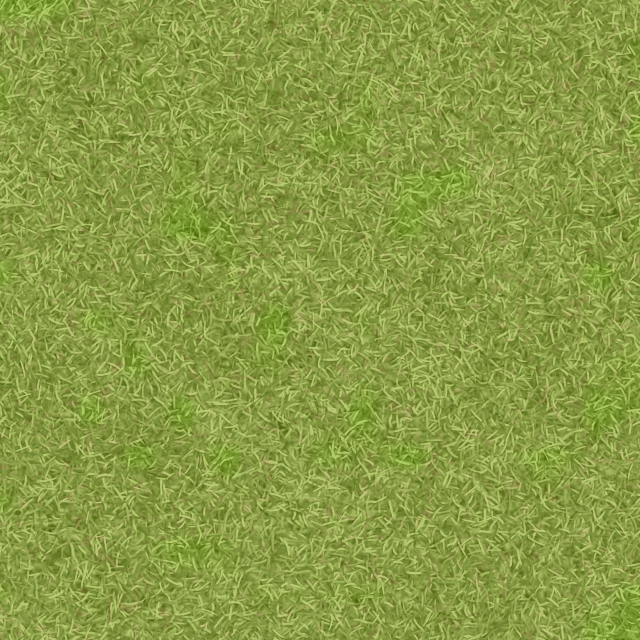
Write a three.js fragment shader that draws this texture.

```glsl
varying vec2 vUv;

const vec3 DEEP_GREEN = vec3(0.355, 0.43, 0.10);
const vec3 PALE_GREEN = vec3(0.68, 0.755, 0.405);
const vec3 FRESH_TINT = vec3(-0.04, 0.01, -0.06);
const vec3 DRY_TINT = vec3(0.035, -0.02, 0.03);
const int LAYERS = 8;
const float BLADE_CELLS = 46.0;
const float MEAN_TONE = 0.57;
const float CONTRAST = 1.6;

float hash(vec2 p) {
  vec3 q = fract(vec3(p.xyx) * 0.1031);
  q += dot(q, q.yzx + 33.33);
  return fract((q.x + q.y) * q.z);
}

float noise(vec2 p) {
  vec2 i = floor(p);
  vec2 f = fract(p);
  f = f * f * (3.0 - 2.0 * f);
  float low = mix(hash(i), hash(i + vec2(1.0, 0.0)), f.x);
  float high = mix(hash(i + vec2(0.0, 1.0)), hash(i + vec2(1.0)), f.x);
  return mix(low, high, f.y);
}

vec2 rotate(vec2 p, float angle) {
  float c = cos(angle);
  float s = sin(angle);
  return vec2(c * p.x + s * p.y, c * p.y - s * p.x);
}

// Soft curved stroke that tapers toward both tips
float bladeMask(vec2 p, float halfLength, float halfWidth, float bend) {
  float along = p.x / halfLength;
  float across = abs(p.y - bend * (along * along - 0.4));
  float tips = 1.0 - smoothstep(0.5, 1.0, abs(along));
  return (1.0 - smoothstep(0.15 * halfWidth, halfWidth, across)) * tips;
}

// Lays one scattered layer of blades, each with a shadow, over the tone
float addBlades(float tone, vec2 p, float seed) {
  vec2 home = floor(p);
  for (int y = -1; y <= 1; y++) {
    for (int x = -1; x <= 1; x++) {
      vec2 cell = home + vec2(float(x), float(y));
      vec2 key = cell + seed * vec2(37.0, 61.0);
      vec2 center = cell + vec2(hash(key + 7.1), hash(key + 19.7));
      float angle = 6.2832 * hash(key + 31.3);
      float halfLength = mix(0.35, 0.8, hash(key + 43.9));
      float halfWidth = mix(0.09, 0.14, hash(key + 57.2));
      float bend = mix(-0.16, 0.16, hash(key + 71.6));
      float bladeTone = mix(0.36, 1.04, hash(key + 83.4));

      vec2 local = rotate(p - center, angle);
      vec2 shaded = rotate(p - center + vec2(-0.08, 0.11), angle);
      float shadow = bladeMask(shaded, halfLength, halfWidth * 1.2, bend);
      float blade = bladeMask(local, halfLength, halfWidth, bend);
      tone = mix(tone, 0.12, 0.3 * shadow);
      tone = mix(tone, bladeTone, 0.82 * blade);
    }
  }
  return tone;
}

void main() {
  // Mottled thatch below the blades
  float thatch = 0.5 * noise(vUv * 130.0) + 0.5 * noise(vUv * 230.0 + 17.0);
  float tone = mix(0.1, 0.85, thatch);

  // Overlapping layers of grass
  for (int i = 0; i < LAYERS; i++) {
    float layer = float(i);
    vec2 p = rotate(vUv, layer * 0.7) * BLADE_CELLS + 100.0 + layer * 3.7;
    tone = addBlades(tone, p, layer + 1.0);
  }
  tone = MEAN_TONE + CONTRAST * (tone - MEAN_TONE);

  // Faint changes of light and a few deep gaps
  tone += 0.07 * (noise(vUv * 9.0 + 5.0) - 0.5);
  tone += 0.08 * (noise(vUv * 30.0 + 41.0) - 0.5);
  tone -= 0.2 * smoothstep(0.76, 0.96, noise(vUv * 75.0 + 23.0));
  vec3 color = mix(DEEP_GREEN, PALE_GREEN, clamp(tone + 0.08, -0.35, 1.12));

  // Fresh patches and small dry flecks
  float fresh = smoothstep(0.7, 1.0, noise(vUv * 14.0 + 61.0));
  float dry = smoothstep(0.65, 0.95, noise(vUv * 100.0 + 83.0));
  color += FRESH_TINT * fresh;
  color += DRY_TINT * dry * (1.0 - fresh);

  gl_FragColor = vec4(color, 1.0);
}
```
